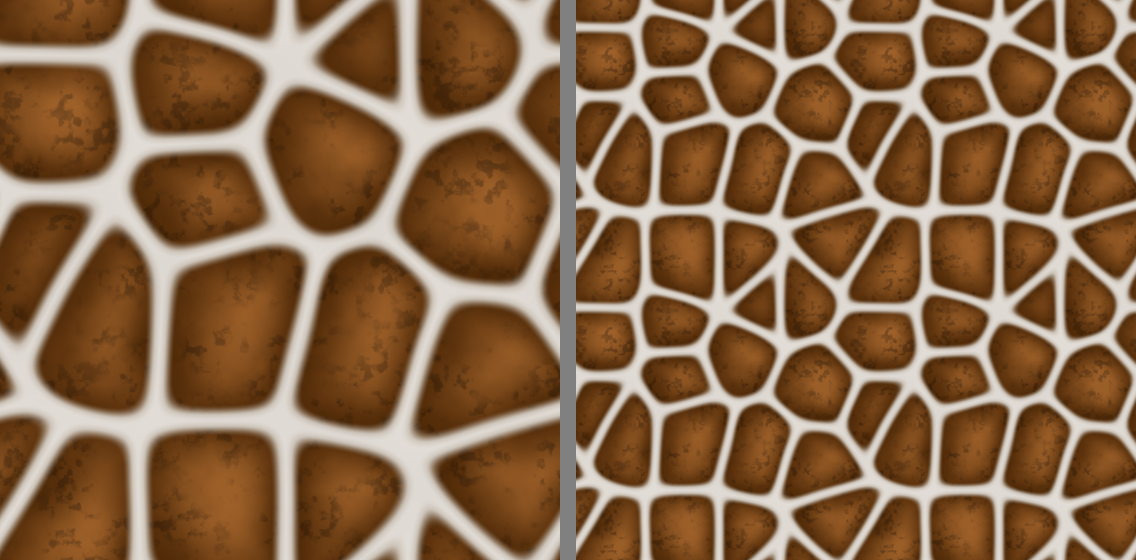
Left, the tile; right, the same tile 2 across and 2 down.
Give the GLSL for this pattern, as a Shadertoy shader.

```glsl
// Giraffe hide: rounded brown patches divided by pale, soft seams.
// A wrapping Voronoi diagram gives smoothed distances to the cell borders,
// which drive the seams and the shading; wrapping noise mottles the fur.

const float CELLS = 4.0;                      // patches per side
const float JITTER = 0.9;
const vec2 LIGHT_DIR = vec2(0.89, 0.45);
const vec3 CREAM = vec3(0.875, 0.855, 0.83);
const vec3 BEIGE = vec3(0.73, 0.68, 0.62);
const vec3 DARK_BROWN = vec3(0.315, 0.165, 0.03);
const vec3 WARM_BROWN = vec3(0.615, 0.375, 0.16);

// Integer hash of a lattice point that repeats with the given period.
vec2 hash2(vec2 cell, float period, uint seed) {
    uvec2 v = uvec2(mod(cell, period)) + uvec2(seed, seed * 7u);
    v = v * 1664525u + 1013904223u;
    v.x += v.y * 1664525u;
    v.y += v.x * 1664525u;
    v ^= v >> 16u;
    v.x += v.y * 1664525u;
    v.y += v.x * 1664525u;
    v ^= v >> 16u;
    return vec2(v & 0xffffu) / 65535.0;
}

float noise(vec2 uv, float period, uint seed) {
    vec2 p = uv * period;
    vec2 i = floor(p), f = fract(p);
    f = f * f * (3.0 - 2.0 * f);
    float a = hash2(i, period, seed).x;
    float b = hash2(i + vec2(1, 0), period, seed).x;
    float c = hash2(i + vec2(0, 1), period, seed).x;
    float d = hash2(i + vec2(1, 1), period, seed).x;
    return mix(mix(a, b, f.x), mix(c, d, f.x), f.y);
}

float fbm(vec2 uv, float period, uint seed) {
    float sum = 0.0, gain = 0.5;
    for (int i = 0; i < 4; i++) {
        sum += gain * noise(uv, period, seed + uint(i));
        period *= 2.0;
        gain *= 0.5;
    }
    return sum / 0.9375;
}

vec2 cellSeed(vec2 cell) {
    return cell + 0.5 + JITTER * (hash2(cell, CELLS, 23u) - 0.5);
}

// x: smoothed distance to the border, y: the same, biased by the light.
vec2 patchDistance(vec2 p, float rounding, float softness) {
    vec2 base = floor(p), home = base;
    float nearest = 1e5;
    for (int y = -2; y <= 2; y++)
    for (int x = -2; x <= 2; x++) {
        vec2 cell = base + vec2(x, y);
        vec2 r = cellSeed(cell) - p;
        if (dot(r, r) < nearest) {
            nearest = dot(r, r);
            home = cell;
        }
    }
    vec2 seed = cellSeed(home);
    vec2 sum = vec2(1e-20);
    for (int y = -2; y <= 2; y++)
    for (int x = -2; x <= 2; x++) {
        if (x == 0 && y == 0) continue;
        vec2 other = cellSeed(home + vec2(x, y));
        vec2 normal = normalize(other - seed);
        float border = dot(0.5 * (seed + other) - p, normal);
        float lit = border * (1.0 + 0.3 * dot(normal, LIGHT_DIR));
        sum += exp(-vec2(border / rounding, lit / softness));
    }
    return -vec2(rounding, softness) * log(sum);
}

vec3 furColor(vec2 uv, float depth) {
    float cloud = fbm(uv, 8.0, 101u) - 0.5;
    float glow = smoothstep(0.0, 0.46, depth + 0.22 * cloud);
    vec3 color = mix(DARK_BROWN, WARM_BROWN, glow);
    // fine dark flecks gathered in loose clouds
    float fleck = smoothstep(0.48, 0.72, fbm(uv, 64.0, 211u));
    float region = smoothstep(0.35, 0.65, fbm(uv, 16.0, 307u));
    color *= 1.0 - 0.24 * fleck * region;
    return color * (0.96 + 0.08 * fbm(uv, 32.0, 401u));
}

vec3 seamColor(vec2 uv, float depth) {
    float shade = smoothstep(-0.01, 0.085, depth);
    vec3 color = mix(CREAM, BEIGE, shade);
    return color * (0.98 + 0.04 * fbm(uv, 8.0, 503u));
}

void mainImage(out vec4 fragColor, in vec2 fragCoord) {
    vec2 uv = fragCoord / iResolution.xy;
    // slight bend of the borders
    vec2 bend = vec2(noise(uv, 8.0, 601u), noise(uv, 8.0, 701u)) - 0.5;
    vec2 depth = patchDistance(uv * CELLS + 0.05 * bend, 0.06, 0.07);
    float inside = smoothstep(0.03, 0.108, depth.x);
    vec3 color = mix(seamColor(uv, depth.x), furColor(uv, depth.y), inside);
    fragColor = vec4(color, 1.0);
}
```
